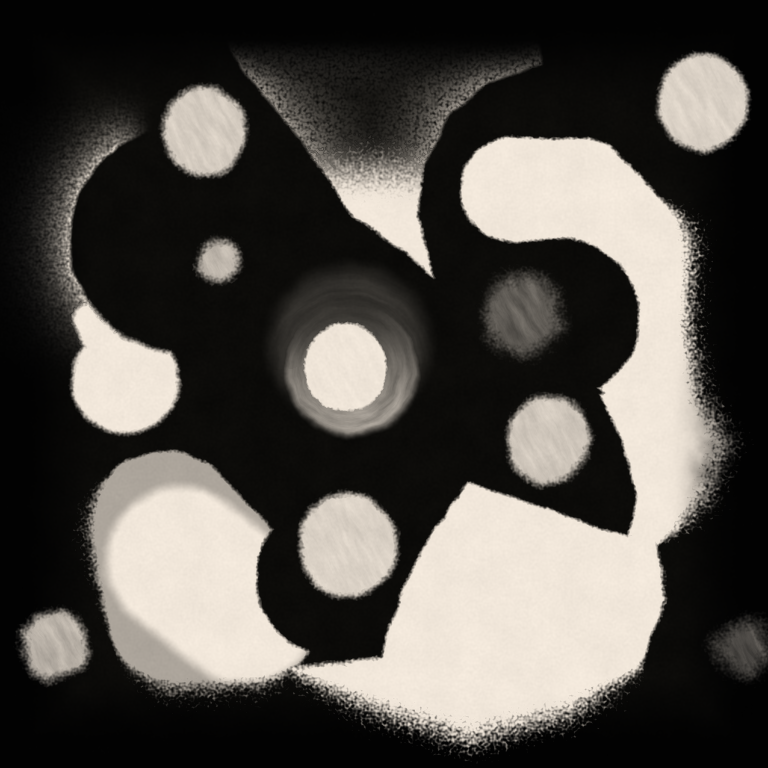
Write a Shadertoy shader that draws this background.

```glsl
const float SPAN = 100.0;                     // units across the canvas
const vec3 INK = vec3(0.045, 0.042, 0.034);
const vec3 VOID_INK = vec3(0.008);
const vec3 CREAM = vec3(0.945, 0.905, 0.855);
const float WOBBLE = 0.7;                     // hand-drawn edge drift
const float EDGE = 0.3;                       // clean edge half-width
const float DRY_EDGE = 2.2;                   // dry-brush edge half-width
const float GRAIN = 2.6;                      // grain cells per unit
const int CORNERS = 12;
const int SPOTS = 9;

const vec2 SHEET[CORNERS] = vec2[](
    vec2(49.5, 14.5), vec2(52.3, 23.2), vec2(56, 30.3), vec2(60.9, 37.2),
    vec2(81.8, 30.1), vec2(85.3, 32.3), vec2(86.5, 21.9), vec2(83.3, 12.8),
    vec2(74.2, 6.9), vec2(61.2, 3.4), vec2(48.2, 7.6), vec2(36.8, 13));
const vec2 FLANK[CORNERS] = vec2[](
    vec2(78.1, 48.6), vec2(81, 42.7), vec2(82.9, 34.9), vec2(81.8, 30.1),
    vec2(85.9, 29), vec2(91.8, 34.9), vec2(94.8, 42.7), vec2(91.1, 48.6),
    vec2(89.8, 57), vec2(83.3, 58.3), vec2(82, 54.4), vec2(80.1, 49.9));
const vec2 WEDGE[CORNERS] = vec2[](
    vec2(29.3, 94.8), vec2(31.9, 90.6), vec2(39, 81.8), vec2(46.2, 71.6),
    vec2(52.1, 67.7), vec2(56.4, 63.9), vec2(54.4, 72), vec2(55.3, 78.5),
    vec2(58.6, 85), vec2(63.8, 89.3), vec2(70.3, 91.5), vec2(70.3, 100));
// x, y, radius, brightness
const vec4 SPOT[SPOTS] = vec4[](
    vec4(26.6, 82.9, 5.6, 0.87), vec4(28.4, 66, 2.6, 0.78), vec4(45.3, 29, 6.6, 0.9),
    vec4(45, 52.1, 5.7, 0.99), vec4(68, 59, 5, 0.38), vec4(71.4, 42.7, 5.6, 0.85),
    vec4(91.5, 86.7, 6.1, 0.9), vec4(7.2, 16, 4.4, 0.75), vec4(97, 15.6, 3.2, 0.32));

vec2 hashGradient(vec2 cell) {
    vec2 h = vec2(dot(cell, vec2(127.1, 311.7)), dot(cell, vec2(269.5, 183.3)));
    return 2.0 * fract(sin(h) * 43758.5) - 1.0;
}

float gradientNoise(vec2 p) {
    vec2 i = floor(p), f = fract(p);
    vec2 u = f * f * f * (f * (f * 6.0 - 15.0) + 10.0);
    vec2 e = vec2(0, 1);
    float low = mix(dot(hashGradient(i), f), dot(hashGradient(i + e.yx), f - e.yx), u.x);
    float high = mix(dot(hashGradient(i + e), f - e), dot(hashGradient(i + 1.0), f - 1.0), u.x);
    return mix(low, high, u.y);
}

float fbm(vec2 p) {
    float sum = 0.0, amp = 0.6;
    for (int i = 0; i < 4; i++) {
        sum += amp * gradientNoise(p);
        p = mat2(1.6, 1.2, -1.2, 1.6) * p;
        amp *= 0.5;
    }
    return sum;
}

float capsule(vec2 p, vec2 a, vec2 b, float r) {
    vec2 ab = b - a;
    return length(p - a - ab * clamp(dot(p - a, ab) / dot(ab, ab), 0.0, 1.0)) - r;
}

float polygon(vec2 p, vec2 corner[CORNERS]) {
    float d = 1e6, side = 1.0;
    for (int i = 0, j = CORNERS - 1; i < CORNERS; j = i, i++) {
        vec2 a = corner[i], b = corner[j];
        d = min(d, capsule(p, a, b, 0.0));
        if ((a.y > p.y) != (b.y > p.y) && p.x < (b.x - a.x) * (p.y - a.y) / (b.y - a.y) + a.x)
            side = -side;
    }
    return side * d;
}

float cover(float d, float width) { return smoothstep(width, -width, d); }

void mainImage(out vec4 fragColor, in vec2 fragCoord) {
    vec2 uv = fragCoord / iResolution.xy * SPAN;
    vec2 p = uv + WOBBLE * vec2(fbm(uv * 0.3), fbm(uv * 0.3 + 40.0));
    float grain = gradientNoise(uv * GRAIN) + 0.5 * gradientNoise(uv * GRAIN * 0.5);
    float cloud = fbm(uv * 0.22 + 9.0);
    vec2 reach = abs(uv - 50.0);
    float outer = smoothstep(35.0, 43.0, max(reach.x, reach.y));
    float width = mix(EDGE, DRY_EDGE, outer);
    float rough = grain * mix(0.25, 3.0, outer);

    // Lower left mound, cut by the rounded lobe
    vec2 a = vec2(21.5, 31.4), b = vec2(23.7, 20.2), c = vec2(31.9, 20.6);
    float mound = min(capsule(p, a, b, 9.9), min(capsule(p, b, c, 9.9), capsule(p, a, c, 9.9)));
    float lobe = length(p - vec2(43.9, 24.9)) - 10.5;
    float rim = smoothstep(8.6, 10.6, capsule(p, vec2(23.5, 27), c, 0.0));
    float light = cover(max(mound, -lobe) + rough, width) * (1.0 - 0.3 * rim);

    // Right arch and flank around the dark disc
    float arch = capsule(p, vec2(66.7, 75.3), vec2(75.5, 75.3), 6.8);
    arch = min(arch, capsule(p, vec2(75.5, 75.3), vec2(83.3, 67.4), 6.8));
    arch = min(arch, capsule(p, vec2(83.3, 67.4), vec2(82.8, 54.4), 6.8));
    arch = min(arch, polygon(p, FLANK));
    float disc = length(p - vec2(72.9, 58.6)) - 10.3;
    float fray = smoothstep(87.0, 95.0, uv.x) * smoothstep(60.0, 45.0, uv.y);
    light = max(light, cover(max(arch, -disc) + rough, width) * (1.0 - fray * (0.45 + cloud)));
    light = max(light, cover(polygon(p, SHEET) + rough, width));

    // Upper wedge: solid at its foot, dusty along its sides
    float wedge = polygon(p, WEDGE);
    float dust = 0.65 * exp(min(wedge, 0.0) / 4.0) * smoothstep(95.0, 88.0, uv.y);
    float foot = smoothstep(83.0, 74.0, uv.y + 3.0 * grain);
    float wedgeLight = max(foot, dust * clamp(0.8 + 1.1 * grain, 0.0, 1.0));
    light = max(light, cover(wedge + 0.25 * grain, EDGE) * wedgeLight);

    // Left drop and the glow beside the round body
    float body = length(p - vec2(23.7, 68.75)) - 14.6;
    float drop = length(p - vec2(16.3, 50.5)) - 7.0;
    drop = min(drop, capsule(p, vec2(12, 58.3), vec2(16.3, 50.5), 2.5));
    light = max(light, cover(max(drop, -body) + 0.3 * grain, 0.5));
    float band = smoothstep(20.0, 14.0, uv.x) * smoothstep(48.0, 57.0, uv.y) * smoothstep(91.0, 83.0, uv.y);
    float glow = exp(-max(body, 0.0) / 2.4) * band * cover(-body, EDGE);
    light = max(light, glow * clamp(0.72 + 0.7 * grain, 0.0, 1.0));

    // Grey halo behind the central spot
    float swirl = 0.8 * fbm(vec2(length(p - vec2(45.4, 52)) * 0.8, atan(p.y - 52.0, p.x - 45.4)));
    float wide = cover(length(p - vec2(45.5, 55)) - 10.0, 1.8) * 0.17;
    float ring = cover(length(p - vec2(45.8, 52.2)) - 8.7, 0.8);
    float halo = max(wide, ring * mix(0.62, 0.14, smoothstep(44.0, 63.0, uv.y)));
    light = max(light, halo * (1.0 + 0.7 * swirl));

    // Daubed spots, softer when dim
    for (int i = 0; i < SPOTS; i++) {
        vec4 s = SPOT[i];
        vec2 q = p - s.xy;
        float dim = 1.0 - s.w;
        float d = length(q * vec2(1.04, 0.97)) - s.z + (0.5 + 3.0 * dim) * (cloud + 0.5 * grain);
        float streak = fbm(vec2(q.x + 0.5 * q.y, 0.3 * q.y) * 0.8 + s.xy);
        light = max(light, cover(d, 0.35 + 2.2 * dim) * s.w * (1.0 + (0.05 + dim) * streak));
    }

    // Pigment and paper texture
    vec3 dark = mix(INK, VOID_INK, smoothstep(36.0, 47.0, max(reach.x, reach.y)));
    dark *= 1.0 + 0.5 * cloud + 0.25 * grain;
    vec3 paper = CREAM * (1.0 + 0.04 * cloud + 0.025 * grain);
    fragColor = vec4(mix(dark, paper, clamp(light, 0.0, 1.0)), 1.0);
}
```
